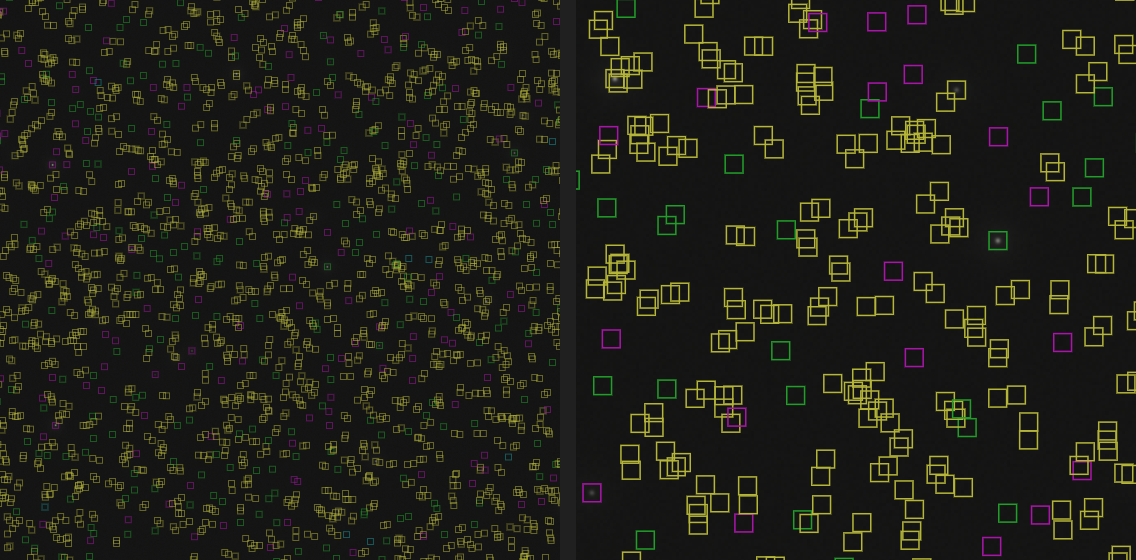
Left, the full canvas; right, a detail of the centre.
Give the GLSL for this pattern, as a WebGL 2 fragment shader.

```glsl
#version 300 es
precision highp float;
// Draws a dark star field strewn with thin square markers, the yellow ones in linked chains.

uniform vec2 u_resolution;
out vec4 fragColor;

const float CELLS = 36.0;        // groups along one canvas side
const float SIDE = 0.0106;       // marker side
const float LINE = 0.0009;       // marker stroke width
const int MAX_LINKS = 5;

const vec3 SKY = vec3(0.080, 0.080, 0.079);
const vec3 STARLIGHT = vec3(1.0, 1.0, 0.96);
const vec3 YELLOW = vec3(0.71, 0.71, 0.22);
const vec3 GREEN = vec3(0.13, 0.62, 0.16);
const vec3 MAGENTA = vec3(0.67, 0.08, 0.67);
const vec3 CYAN = vec3(0.10, 0.60, 0.62);

// Upper limits of the random value that picks each kind of marker
const float GREEN_LIMIT = 0.17;
const float MAGENTA_LIMIT = 0.285;
const float CYAN_LIMIT = 0.289;

// Three random values in 0..1 for a grid cell and a salt
vec3 hash3(ivec2 cell, int salt) {
    uvec3 v = uvec3(cell.x + 4096, cell.y + 4096, salt) * 1664525u + 1013904223u;
    v.x += v.y * v.z; v.y += v.z * v.x; v.z += v.x * v.y;
    v ^= v >> 16u;
    v.x += v.y * v.z; v.y += v.z * v.x; v.z += v.x * v.y;
    return vec3(v >> 8u) / 16777216.0;
}

// Share of cells holding a yellow chain: layered sines, denser at mid height
float chainDensity(vec2 p) {
    float waves = sin(p.x * 11.0 + 2.0 * sin(p.y * 7.0)) + sin(p.y * 17.0 - p.x * 9.0 + 1.0);
    return 0.48 + 0.05 * waves + 0.11 * sin(3.14159 * p.y);
}

// Pixel coverage of a square outline centred on the origin
float squareOutline(vec2 p, float side, float line, float pixel) {
    float d = abs(max(abs(p.x), abs(p.y)) - 0.5 * side);
    return clamp((0.5 * (line + pixel) - d) / pixel, 0.0, min(1.0, line / pixel));
}

// Small bright core inside a wide faint halo
float starGlow(vec2 p, float strength) {
    float d2 = dot(p, p);
    float core = 0.45 * exp(-d2 / 0.0000025);
    float halo = 0.09 * exp(-sqrt(d2) / 0.007);
    return strength * (core + halo * smoothstep(0.055, 0.02, sqrt(d2)));
}

vec3 markerColor(float kind) {
    if (kind < GREEN_LIMIT) return GREEN;
    if (kind < MAGENTA_LIMIT) return MAGENTA;
    return kind < CYAN_LIMIT ? CYAN : YELLOW;
}

// Mostly pairs, with fewer chains of three to five
int chainLength(float random) {
    return 2 + int(3.2 * random * random * random);
}

// Random step to the next square of a chain
vec2 chainStep(vec3 random, float spread) {
    float angle = 6.28318 * random.x;
    return SIDE * spread * mix(0.4, 1.3, random.y) * vec2(cos(angle), sin(angle));
}

void main() {
    vec2 p = gl_FragCoord.xy / u_resolution.y;
    float pixel = 1.0 / u_resolution.y;
    ivec2 home = ivec2(floor(p * CELLS));
    vec4 ink = vec4(0.0);
    float glow = 0.0;

    for (int y = -2; y <= 2; y++) {
        for (int x = -2; x <= 2; x++) {
            ivec2 cell = home + ivec2(x, y);
            vec3 place = hash3(cell, 1);
            vec2 center = (vec2(cell) + place.xy) / CELLS;
            float kind = place.z;
            if (kind > CYAN_LIMIT + chainDensity(center)) continue;

            // A few groups sit on a star; bright stars pull their chain together
            vec3 traits = hash3(cell, 2);
            float star = pow(traits.y, 60.0);
            glow += starGlow(p - center, star);

            int links = kind < CYAN_LIMIT ? 1 : chainLength(traits.x);
            vec4 stroke = vec4(markerColor(kind), 1.0);
            for (int i = 0; i < MAX_LINKS; i++) {
                if (i >= links) break;
                ink = mix(ink, stroke, squareOutline(p - center, SIDE, LINE, pixel));
                center += chainStep(hash3(cell, 3 + i), mix(1.0, 0.4, star));
            }
        }
    }

    // Faint sensor grain under the starlight
    float grain = 0.008 * (hash3(ivec2(p * 512.0), 9).x - 0.5);
    vec3 sky = SKY + grain + STARLIGHT * glow;
    fragColor = vec4(sky * (1.0 - ink.a) + ink.rgb, 1.0);
}
```
